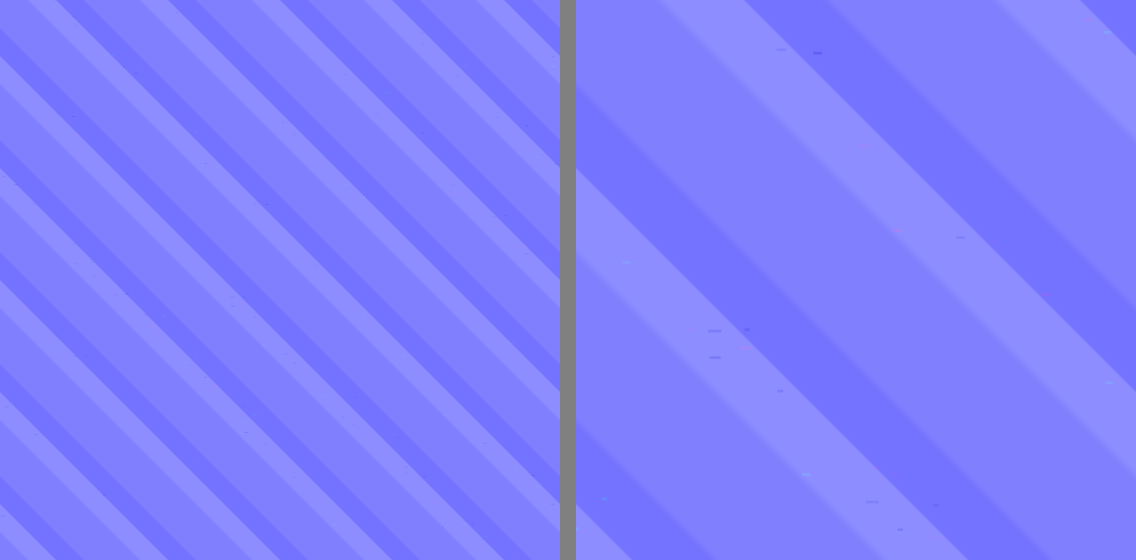
Left, the full canvas; right, a detail of the centre.
Write a Shadertoy shader that draws this texture map.

```glsl
// Normal map of diagonal ridges: flat lavender ground crossed by falling stripes,
// each a light slope meeting a dark slope at a crisp crest. Sparse cellular
// flecks, short and horizontal, wear the stripes near the crest.

#define REPEATS 5.0        // stripes across and down, whole so the tile wraps
#define HALF_WIDTH 0.25    // width of one slope, in stripe periods
#define FOOT_SOFT 0.045    // blur where a slope meets the ground
#define CREST_SOFT 0.014   // blur along the crest
#define FLAT_LEVEL 0.502
#define SLOPE_TILT 0.052   // red and green offset of the slopes
#define FLECK_CELLS 56.0   // fleck grid, whole so the tile wraps
#define FLECK_CHANCE 0.28
#define FLECK_SIZE vec2(0.0026, 0.0008)

// Three random values for a grid cell.
vec3 hash3(vec2 cell) {
    vec3 p = fract(cell.xyx * vec3(0.1031, 0.1030, 0.0973));
    p += dot(p, p.yxz + 33.33);
    return fract((p.xxy + p.yzz) * p.zyx);
}

// Signed distance from the nearest crest, in stripe periods (-0.5 to 0.5).
float crestDistance(vec2 uv) {
    return fract(REPEATS * (uv.x + uv.y)) - 0.5;
}

// Tilt of the surface: +1 on the light slope, -1 on the dark one, 0 on the ground.
float slopeProfile(float d, float pixel) {
    float foot = max(FOOT_SOFT, pixel) * 0.5;
    float crest = max(CREST_SOFT, pixel) * 0.5;
    float onRidge = 1.0 - smoothstep(HALF_WIDTH - foot, HALF_WIDTH + foot, abs(d));
    float side = 1.0 - 2.0 * smoothstep(-crest, crest, d);
    return onRidge * side;
}

// Colour offset from the one fleck a cell may hold.
vec3 fleckOffset(vec2 uv, vec2 pixel) {
    vec2 cell = mod(floor(uv * FLECK_CELLS), FLECK_CELLS);
    vec3 place = hash3(cell + 7.0);
    vec3 look = hash3(cell + 91.0);
    vec2 center = (cell + mix(vec2(0.25), vec2(0.75), place.xy)) / FLECK_CELLS;

    // Flecks gather around the crest and favour the light slope.
    float d = crestDistance(center) + 0.05;
    float chance = FLECK_CHANCE * exp(-d * d * 60.0);
    float present = step(place.z, chance);

    // Short dash with edges softened over a pixel.
    vec2 size = FLECK_SIZE * vec2(mix(0.4, 1.5, look.x), 1.0);
    vec2 cover = clamp((size - abs(uv - center)) / pixel + 0.5, 0.0, 1.0);

    // Pink, cyan or dark tint.
    vec3 tint = look.y < 0.35 ? vec3(0.09, -0.03, -0.03)
              : look.y < 0.6 ? vec3(-0.05, 0.09, 0.0)
              : vec3(-0.08, -0.07, -0.03);
    return tint * present * cover.x * cover.y * mix(0.4, 1.0, look.z);
}

void mainImage(out vec4 fragColor, in vec2 fragCoord) {
    vec2 uv = fragCoord / iResolution.xy;
    vec2 pixel = 1.0 / iResolution.xy;

    // Ground and slopes
    float tilt = slopeProfile(crestDistance(uv), REPEATS * (pixel.x + pixel.y));
    vec3 color = vec3(vec2(FLAT_LEVEL + SLOPE_TILT * tilt), 1.0);

    // Wear
    color += fleckOffset(uv, pixel);

    fragColor = vec4(clamp(color, 0.0, 1.0), 1.0);
}
```
